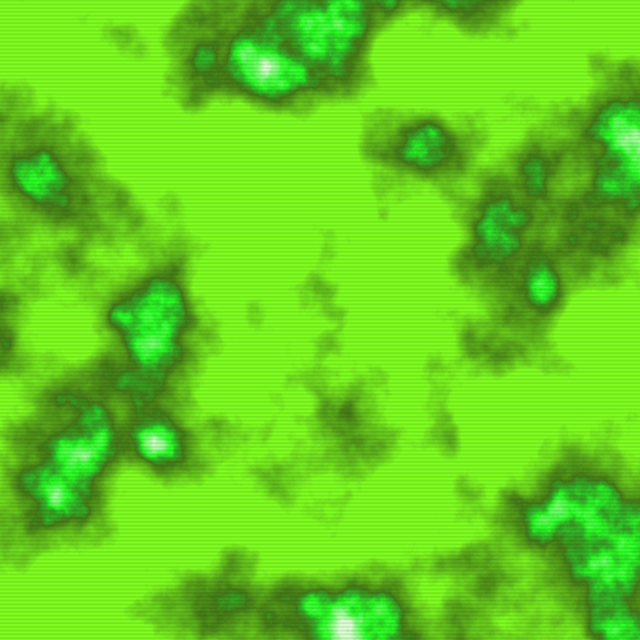
A Shadertoy shader for this texture:

```glsl
// Glowing green cloud map: rotated octaves of value noise form a height field,
// which a colour ramp turns into flat lime lowlands, dark olive slopes and
// vivid green to white peaks. Fine horizontal scanlines lie on top.

#define CELLS 7.0           // coarsest noise cells across the canvas
#define OCTAVES 7
#define GAIN 0.5            // amplitude ratio of successive octaves
#define PLAIN_LEVEL 0.445   // flat lime below this height
#define DARK_LEVEL 0.655    // darkest olive rim
#define MOSS_LEVEL 0.705    // dim green inside the rim
#define VIVID_LEVEL 0.755   // saturated green
#define PEAK_LEVEL 0.865    // near white
#define SCANLINES 170.667   // lines per canvas height
#define SCAN_DEPTH 0.10

const vec3 LIME  = vec3(0.50, 1.00, 0.125);
const vec3 OLIVE = vec3(0.27, 0.48, 0.09);
const vec3 MOSS  = vec3(0.20, 0.68, 0.15);
const vec3 VIVID = vec3(0.16, 1.00, 0.14);
const vec3 PEAK  = vec3(0.88, 1.00, 0.84);

// Integer hash of a lattice point, 0 to 1
float hash(vec2 cell) {
    uvec2 q = uvec2(ivec2(cell)) * uvec2(1597u, 3812u) + uvec2(77u, 911u);
    uint n = (q.x ^ (q.y * 7919u)) * 2654435u;
    n = (n ^ (n >> 15)) * 739391u;
    n = (n ^ (n >> 13)) * 974711u;
    n ^= n >> 16;
    return float(n & 65535u) / 65535.0;
}

float valueNoise(vec2 p) {
    vec2 cell = floor(p);
    vec2 f = fract(p);
    vec2 s = f * f * (3.0 - 2.0 * f);
    float low  = mix(hash(cell), hash(cell + vec2(1, 0)), s.x);
    float high = mix(hash(cell + vec2(0, 1)), hash(cell + vec2(1, 1)), s.x);
    return mix(low, high, s.y);
}

// Octave sum, each octave turned by about 37 degrees
float cloudHeight(vec2 p) {
    const mat2 turn = mat2(0.8, 0.6, -0.6, 0.8);
    float sum = 0.0, total = 0.0, amplitude = 1.0;
    for (int i = 0; i < OCTAVES; i++) {
        sum += amplitude * valueNoise(p);
        total += amplitude;
        amplitude *= GAIN;
        p = turn * p * 2.03 + vec2(17.3, 9.1);
    }
    return sum / total;
}

float ramp(float from, float to, float x) {
    return clamp((x - from) / (to - from), 0.0, 1.0);
}

vec3 heightColor(float h) {
    vec3 color = mix(LIME, OLIVE, ramp(PLAIN_LEVEL, DARK_LEVEL, h));
    color = mix(color, MOSS, ramp(DARK_LEVEL, MOSS_LEVEL, h));
    color = mix(color, VIVID, ramp(MOSS_LEVEL, VIVID_LEVEL, h));
    return mix(color, PEAK, ramp(VIVID_LEVEL, PEAK_LEVEL, h));
}

void mainImage(out vec4 fragColor, in vec2 fragCoord) {
    vec2 uv = fragCoord / iResolution.y;
    vec3 color = heightColor(cloudHeight(uv * CELLS + vec2(3.4, 5.7)));

    // Scanlines
    float line = 0.5 - 0.5 * cos(6.28318 * uv.y * SCANLINES);
    color *= 1.0 - SCAN_DEPTH * line;

    fragColor = vec4(color, 1.0);
}
```
